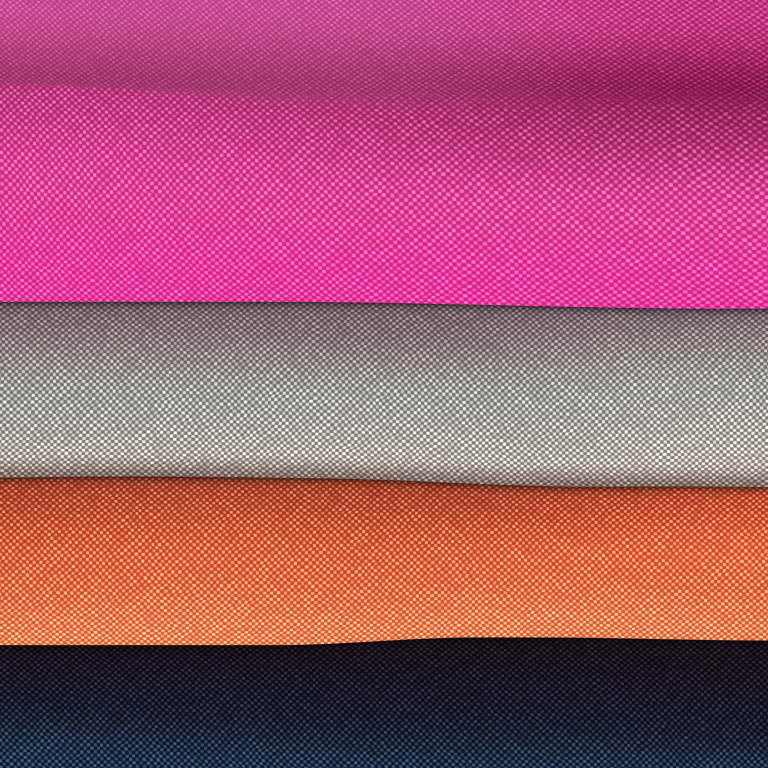
Reproduce this texture procedurally as a Shadertoy shader.

```glsl
const vec2 WEAVE = vec2(110.0, 226.0);      // beads across, rows up
const vec2 PINK_WEAVE = vec2(106.0, 192.0);
const vec2 BACK_WEAVE = vec2(124.0, 275.0);
const vec2 PINK_LEAN = vec2(0.03, 0.055);   // column shear, row tilt
const vec2 BACK_LEAN = vec2(0.05, 0.075);
const vec2 GREY_LEAN = vec2(-0.03, 0.015);
const vec2 ORANGE_LEAN = vec2(-0.02, 0.018);
const vec2 NAVY_LEAN = vec2(0.03, 0.020);
const float CURL = 0.05;                    // row crowding toward each fold
const float WOBBLE = 0.006;                 // slow bending of the threads
const float JITTER = 0.32;                  // uneven bead spacing
const float BEAD_MEAN = 0.45;
const float SHADOW_WIDTH = 0.005;

const vec3 PINK_LOW = vec3(0.92, 0.20, 0.60);
const vec3 PINK_MID = vec3(0.87, 0.24, 0.57);
const vec3 PINK_HIGH = vec3(0.72, 0.19, 0.47);
const vec3 BACK_LOW = vec3(0.63, 0.20, 0.42);
const vec3 BACK_HIGH = vec3(0.78, 0.28, 0.56);
const vec3 WINE = vec3(0.52, 0.08, 0.29);
const vec3 GREY_LOW = vec3(0.70, 0.67, 0.64);
const vec3 GREY_MID = vec3(0.61, 0.61, 0.59);
const vec3 GREY_HIGH = vec3(0.46, 0.38, 0.41);
const vec3 ORANGE_LOW = vec3(0.94, 0.47, 0.31);
const vec3 ORANGE_MID = vec3(0.87, 0.37, 0.23);
const vec3 ORANGE_HIGH = vec3(0.66, 0.23, 0.15);
const vec3 NAVY_LOW = vec3(0.12, 0.19, 0.28);
const vec3 NAVY_MID = vec3(0.09, 0.10, 0.17);
const vec3 NAVY_HIGH = vec3(0.09, 0.06, 0.10);

float hash(vec2 p) {
    p = fract(p * vec2(0.1031, 0.1137));
    p += dot(p, p.yx + 33.3);
    return fract((p.x + p.y) * p.x * 7.13);
}

float noise(vec2 p) {
    vec2 i = floor(p), f = fract(p);
    f = f * f * (3.0 - 2.0 * f);
    return mix(mix(hash(i), hash(i + vec2(1, 0)), f.x),
               mix(hash(i + vec2(0, 1)), hash(i + vec2(1, 1)), f.x), f.y);
}

// Lower borders of the folded cloths
float pinkEdge(float x) { return 0.607 - 0.009 * smoothstep(0.35, 0.95, x); }
float greyEdge(float x) {
    return 0.378 - 0.013 * smoothstep(0.42, 0.8, x) + 0.0015 * sin(9.0 * x);
}
float orangeEdge(float x) {
    return 0.160 + 0.010 * smoothstep(0.36, 0.62, x) - 0.004 * smoothstep(0.7, 1.0, x);
}
float crestEdge(float x) {
    return 0.890 - 0.017 * smoothstep(0.0, 0.45, x) - 0.004 * x;
}

vec3 ramp(float t, vec3 low, vec3 mid, vec3 high) {
    t = clamp(t, 0.0, 1.0);
    return mix(mix(low, mid, smoothstep(0.0, 0.5, t)), high, smoothstep(0.42, 1.0, t));
}

// Interlaced over-and-under threads, relative to their mean height
float weave(vec2 q) {
    vec2 footprint = fwidth(q);
    q += JITTER * (vec2(noise(q * 0.45), noise(q.yx * 0.45 + 17.0)) - 0.5);
    float row = floor(q.y + 0.5);
    float column = floor(q.x + 0.5 + 0.5 * mod(row, 2.0));
    float checker = cos(6.2832 * q.x) * cos(3.1416 * q.y);
    float bead = smoothstep(-0.75, 0.85, checker);
    bead *= 0.82 + 0.36 * hash(vec2(column, row));
    float fade = 1.0 - smoothstep(0.45, 0.8, max(footprint.x, 0.6 * footprint.y));
    return (bead - BEAD_MEAN) * fade;
}

// Rows tilt, bend and crowd together where the cloth rolls away
vec2 rolled(vec2 p, vec2 count, vec2 lean, float bottom, float top) {
    float h = top - bottom, s = 2.0 * (p.y - bottom) / h - 1.0;
    float bend = WOBBLE * (noise(p * vec2(5.0, 4.0) + 9.0) - 0.5);
    float y = p.y - bottom + CURL * h * s * s * s;
    return vec2(p.x + lean.x * p.y + bend, y + lean.y * p.x + bend) * count;
}

vec3 cloth(vec3 tone, float bead, float contrast, vec3 shine) {
    return tone * (1.0 + contrast * bead) + shine * max(bead, 0.0);
}

float shadowBelow(float edge, float y) {
    return 1.0 - 0.6 * exp(-max(edge - y, 0.0) / SHADOW_WIDTH);
}

void mainImage(out vec4 fragColor, in vec2 fragCoord) {
    vec2 p = fragCoord / iResolution.xy;
    float x = p.x, px = 0.8 / iResolution.y;
    float pinkY = pinkEdge(x), greyY = greyEdge(x);
    float orangeY = orangeEdge(x), crestY = crestEdge(x);
    float drift = noise(p * vec2(4.0, 9.0)) - 0.5;

    // Navy
    float t = p.y / orangeY;
    vec3 navy = ramp(t + 0.16 * x - 0.05 + 0.1 * drift, NAVY_LOW, NAVY_MID, NAVY_HIGH);
    navy = cloth(navy, weave(rolled(p, WEAVE, NAVY_LEAN, -0.08, orangeY)), 1.2, vec3(0.08));
    navy *= shadowBelow(orangeY, p.y);

    // Orange
    t = (p.y - orangeY) / (greyY - orangeY);
    vec3 orange = ramp(t + 0.1 * drift, ORANGE_LOW, ORANGE_MID, ORANGE_HIGH);
    orange *= 1.0 + 0.1 * smoothstep(0.5, 1.0, x) * smoothstep(0.3, 0.7, t);
    orange = cloth(orange, weave(rolled(p, WEAVE, ORANGE_LEAN, orangeY, greyY)), 0.42, vec3(0.12, 0.36, 0.30));
    orange *= shadowBelow(greyY, p.y);

    // Grey, with its darker underside
    t = (p.y - greyY) / (pinkY - greyY);
    vec3 grey = ramp(t - 0.12 * smoothstep(0.5, 1.0, x) + 0.08 * drift, GREY_LOW, GREY_MID, GREY_HIGH);
    grey *= mix(vec3(0.68, 0.60, 0.59), vec3(1.0), smoothstep(-0.02, 0.14, t));
    grey = cloth(grey, weave(rolled(p, WEAVE, GREY_LEAN, greyY, pinkY)), 0.6, vec3(0.12));
    grey *= shadowBelow(pinkY, p.y);

    // Pink roll, coarser toward the right
    t = (p.y - pinkY) / (crestY - pinkY);
    vec3 pink = ramp(t - 0.1 * (1.0 - x) + 0.08 * drift, PINK_LOW, PINK_MID, PINK_HIGH);
    pink = mix(pink, WINE, 0.6 * smoothstep(0.2, 1.0, x) * smoothstep(0.5, 1.05, t));
    vec2 q = vec2(x - 0.13 * x * x, p.y);
    pink = cloth(pink, weave(rolled(q, PINK_WEAVE, PINK_LEAN, pinkY, crestY)), 0.38, vec3(0.05, 0.28, 0.16));

    // Pink cloth lying behind the crest
    t = clamp((p.y - crestY) / (1.0 - crestY), 0.0, 1.0);
    vec3 back = mix(BACK_LOW, BACK_HIGH, smoothstep(0.0, 0.9, t + 0.15 * drift));
    vec3 rightBack = mix(WINE, PINK_HIGH * 1.05, smoothstep(0.0, 0.85, t));
    back = mix(back, rightBack, smoothstep(0.45, 0.95, x));
    float backContrast = mix(0.2, 0.4, smoothstep(0.3, 0.9, x));
    back = cloth(back, weave(rolled(q, BACK_WEAVE, BACK_LEAN, crestY, 1.08)), backContrast, vec3(0.05, 0.14, 0.1));

    // Stack from the bottom up; the crest softens rightward
    vec3 col = mix(navy, orange, smoothstep(-px, px, p.y - orangeY));
    col = mix(col, grey, smoothstep(-px, px, p.y - greyY));
    col = mix(col, pink, smoothstep(-px, px, p.y - pinkY));
    float soft = px + 0.004 + 0.022 * smoothstep(0.1, 0.65, x);
    col = mix(col, back, smoothstep(-soft, soft, p.y - crestY));
    fragColor = vec4(clamp(col, 0.0, 1.0), 1.0);
}
```
